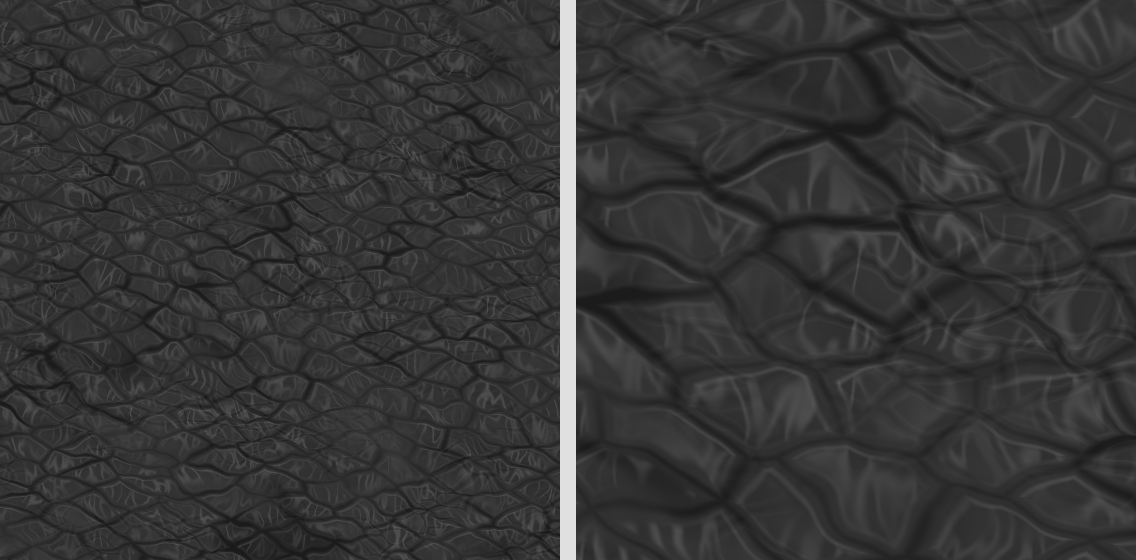
Left, the full canvas; right, a detail of the centre.
This texture is drawn by a Shadertoy shader. Its source:

```glsl
// Dark, wrinkled hide: slanted diamond plates split by creases, with fine ribs and worn smears.

vec2 hash2(vec2 p) {
    vec3 q = fract(p.xyx * vec3(0.1031, 0.1030, 0.0973));
    q += dot(q, q.yzx + 33.33);
    return fract((q.xx + q.yz) * q.zy);
}

// Gradient noise, roughly -0.7 to 0.7
float gradientNoise(vec2 p) {
    vec2 i = floor(p), f = p - i;
    vec2 u = f * f * f * (f * (f * 6.0 - 15.0) + 10.0);
    vec2 e = vec2(0.0, 1.0);
    float a = dot(hash2(i) * 2.0 - 1.0, f);
    float b = dot(hash2(i + e.yx) * 2.0 - 1.0, f - e.yx);
    float c = dot(hash2(i + e.xy) * 2.0 - 1.0, f - e.xy);
    float d = dot(hash2(i + e.yy) * 2.0 - 1.0, f - e.yy);
    return mix(mix(a, b, u.x), mix(c, d, u.x), u.y);
}

float fbm(vec2 p) {
    float sum = 0.0, amp = 0.6;
    for (int i = 0; i < 4; i++) {
        sum += amp * gradientNoise(p);
        p = mat2(1.6, 1.2, -1.2, 1.6) * p + 7.3;
        amp *= 0.5;
    }
    return sum;
}

vec2 plateCentre(vec2 cell) {
    return 0.5 + 0.58 * (hash2(cell) - 0.5);
}

// x: distance to the plate border, y: how far that border faces up, zw: plate id
vec4 plates(vec2 q) {
    vec2 base = floor(q), f = q - base;
    vec2 nearest = vec2(0.0), toCentre = vec2(0.0);
    float best = 8.0;
    for (int j = -1; j <= 1; j++)
    for (int i = -1; i <= 1; i++) {
        vec2 cell = vec2(i, j);
        vec2 r = cell + plateCentre(base + cell) - f;
        if (dot(r, r) < best) {
            best = dot(r, r);
            nearest = cell;
            toCentre = r;
        }
    }
    float border = 8.0, facing = 0.0;
    for (int j = -2; j <= 2; j++)
    for (int i = -2; i <= 2; i++) {
        vec2 cell = nearest + vec2(i, j);
        vec2 r = cell + plateCentre(base + cell) - f;
        vec2 gap = r - toCentre;
        if (dot(gap, gap) > 0.0001) {
            vec2 normal = normalize(gap);
            float d = dot(0.5 * (toCentre + r), normal);
            if (d < border) {
                border = d;
                facing = dot(normal, vec2(0.707));
            }
        }
    }
    return vec4(border, facing, base + nearest);
}

// Slanted axes turn the square lattice into wide diamonds
vec2 diamondAxes(vec2 p) {
    return vec2(8.5 * p.x + 17.5 * p.y, -8.5 * p.x + 17.5 * p.y);
}

void mainImage(out vec4 fragColor, in vec2 fragCoord) {
    vec2 uv = fragCoord / iResolution.y;

    // Bend the skin at a broad and a fine scale
    vec2 p = uv + 0.06 * vec2(fbm(uv * 3.5 + 3.1), fbm(uv * 3.5 + 19.7));
    p += 0.010 * vec2(gradientNoise(uv * 26.0), gradientNoise(uv * 26.0 + 41.0));
    p.y += 0.14 * p.x;
    vec2 grain = vec2(0.93 * p.x - 0.37 * p.y, 0.37 * p.x + 0.93 * p.y);

    // Worn areas hide creases and ribs
    float worn = smoothstep(0.10, 0.34, fbm(grain * vec2(3.0, 6.5) + 11.0));
    float detail = 1.0 - 0.7 * worn;

    vec4 plate = plates(diamondAxes(p) + 20.0);
    vec4 minor = plates(diamondAxes(p * 1.6 + 0.03 * fbm(p * 14.0)) + 63.0);
    vec2 plateRandom = hash2(plate.zw + 5.0);

    // Base tone with soft mottling
    float tone = 0.199 + 0.018 * fbm(p * 5.0) + 0.032 * fbm(p * 45.0);
    tone += 0.014 * (smoothstep(0.0, 0.4, plate.x) - 0.5) + 0.010 * (plateRandom.x - 0.5);

    // Ribs: upright contour lines, tilted differently on each plate
    vec2 ribPos = vec2(p.x + (plateRandom.x - 0.5) * 0.8 * p.y, p.y);
    ribPos.x += 0.006 * gradientNoise(p * 45.0 + 13.0);
    float ribField = gradientNoise(ribPos * vec2(68.0, 27.0) + plateRandom * 50.0);
    float rib = 1.0 - smoothstep(0.0, 0.17, abs(ribField));
    float ribAmount = smoothstep(-0.45, 0.4, gradientNoise(p * 19.0 + 8.0));
    float inside = smoothstep(0.09, 0.2, plate.x);
    tone += (0.115 * rib - 0.012) * ribAmount * detail * inside;

    // Raised rims just inside the creases, brightest on the upper side
    float rim = 1.0 - smoothstep(0.0, 0.05, abs(plate.x - 0.13 - 0.08 * gradientNoise(p * 32.0)));
    float rimAmount = smoothstep(-0.4, 0.35, gradientNoise(p * 15.0 + 27.0));
    tone += 0.10 * rim * rimAmount * detail * (0.6 + 0.4 * plate.y);

    // Thin secondary creases with a pale lip
    float minorAmount = smoothstep(-0.2, 0.3, gradientNoise(p * 8.0 + 51.0)) * detail;
    tone -= 0.04 * minorAmount * (1.0 - smoothstep(0.0, 0.08, minor.x));
    tone += 0.035 * minorAmount * (1.0 - smoothstep(0.0, 0.05, abs(minor.x - 0.13)));

    // Worn smears, streaked along the grain
    float streak = fbm(grain * vec2(11.0, 34.0) + 2.0 * fbm(p * 7.0));
    tone += worn * (0.012 + 0.075 * streak);

    // Main creases, fading in and out along their length
    float depth = smoothstep(-0.2, 0.4, gradientNoise(p * 9.0 + 33.0));
    float crease = 1.0 - smoothstep(0.0, 0.06 + 0.07 * depth, plate.x);
    tone -= 0.085 * crease * (0.35 + 0.65 * depth) * detail;

    // Long, soft folds running down to the right
    float foldField = abs(gradientNoise(grain * vec2(2.6, 8.5) + 4.0));
    float foldAmount = smoothstep(0.0, 0.35, gradientNoise(p * 4.0 + 71.0));
    tone -= 0.05 * foldAmount * (1.0 - smoothstep(0.0, 0.10, foldField));

    fragColor = vec4(vec3(clamp(tone, 0.105, 0.40)), 1.0);
}
```
